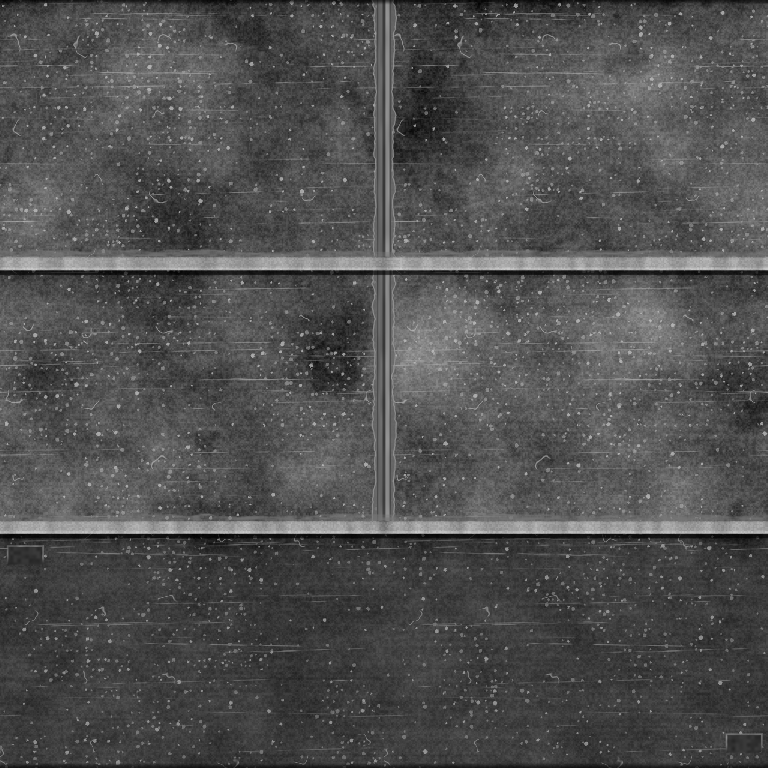
Give the GLSL for this texture, as a Shadertoy shader.

```glsl
// Scratched grey metal wall: four worn panels, raised rails and a dark lower plate.

float hash(vec2 p) {
    vec3 q = fract(p.xyx * 0.1031);
    q += dot(q, q.yzx + 33.33);
    return fract((q.x + q.y) * q.z);
}

float noise(vec2 p) {
    vec2 i = floor(p), f = fract(p);
    f = f * f * (3.0 - 2.0 * f);
    return mix(mix(hash(i), hash(i + vec2(1, 0)), f.x),
               mix(hash(i + vec2(0, 1)), hash(i + vec2(1, 1)), f.x), f.y);
}

float fbm(vec2 p) {
    float sum = 0.0, amp = 0.5;
    for (int i = 0; i < 6; i++) {
        sum += amp * noise(p);
        p = mat2(1.6, 1.2, -1.2, 1.6) * p + 17.3;
        amp *= 0.55;
    }
    return sum / 1.08;
}

float band(float x, float lo, float hi, float soft) {
    return smoothstep(lo - soft, lo + soft, x) * (1.0 - smoothstep(hi - soft, hi + soft, x));
}

float stroke(float d, float width) {
    return 1.0 - smoothstep(0.0, width, abs(d));
}

// Long, nearly level scratches; each panel column repeats them
float scratches(vec2 p, float seed, float px) {
    float sum = 0.0;
    for (int i = 0; i < 38; i++) {
        vec2 id = vec2(float(i) * 3.7 + 5.0, seed * 19.0 + 3.0);
        float len = mix(0.03, 0.25, pow(hash(id + 31.0), 1.5));
        float along = mod(p.x - 0.5 * hash(id), 0.5);
        float y = hash(id + 57.0) * 0.33 + along * 0.05 * (hash(id + 83.0) - 0.4);
        float worn = smoothstep(0.15, 0.7, noise(vec2(along * 70.0, id.x)));
        float ends = band(along, 0.008, len, 0.008);
        sum += stroke(p.y - y, max(0.0013, px)) * ends * worn * mix(0.2, 0.9, hash(id + 7.0));
    }
    return min(sum, 1.0);
}

// Chipped paint dots, one per cell
float specks(vec2 p, float cells, float chance, float px) {
    vec2 id = floor(p * cells);
    vec2 c = 0.25 + 0.5 * vec2(hash(id + 3.0), hash(id + 41.0));
    vec2 d = (fract(p * cells) - c) / cells;
    d += 0.0012 * (noise(p * 700.0) - 0.5);
    float r = mix(0.0005, 0.0022, pow(hash(id + 13.0), 3.0));
    return step(hash(id + 71.0), chance) * (1.0 - smoothstep(r, r + px, length(d)));
}

// Short curled scrapes
float curls(vec2 p, float px) {
    vec2 id = floor(p * 11.0);
    vec2 d = (fract(p * 11.0) - 0.35 - 0.3 * vec2(hash(id), hash(id + 9.0))) / 11.0;
    d += 0.009 * (vec2(noise(p * 130.0), noise(p * 130.0 + 50.0)) - 0.5);
    float turn = 6.28 * hash(id + 23.0);
    float arc = smoothstep(0.1, 0.5, cos(atan(d.y, d.x) - turn));
    float ring = stroke(length(d) - mix(0.006, 0.013, hash(id + 5.0)), max(0.0014, px));
    return ring * arc * step(hash(id + 61.0), 0.45);
}

// Broad stains: x, y, brightness shift
float stains(vec2 p) {
    const vec3 spots[14] = vec3[14](
        vec3(0.05, 0.74, 0.09), vec3(0.36, 0.91, -0.08), vec3(0.35, 0.79, -0.10), vec3(0.24, 0.72, -0.07),
        vec3(0.56, 0.86, -0.11), vec3(0.83, 0.87, 0.08), vec3(0.64, 0.75, 0.07), vec3(0.23, 0.60, -0.09),
        vec3(0.05, 0.50, -0.10), vec3(0.44, 0.54, -0.10), vec3(0.30, 0.57, 0.08), vec3(0.53, 0.52, 0.11),
        vec3(0.84, 0.59, 0.09), vec3(0.96, 0.49, -0.10));
    float sum = 0.0;
    for (int i = 0; i < 14; i++) {
        vec2 d = p - spots[i].xy;
        sum += spots[i].z * exp(-dot(d, d) * 280.0);
    }
    return sum;
}

// Recessed slot with a worn lip
float slot(float tone, vec2 p, vec2 centre, float px) {
    vec2 d = abs(p - centre) - vec2(0.023, 0.012);
    float dist = max(d.x, d.y);
    tone = mix(tone, 0.15 + 0.08 * noise(p * 200.0), 1.0 - smoothstep(-px, px, dist));
    float lip = stroke(dist, max(0.002, px)) * smoothstep(-0.012, 0.0, p.y - centre.y);
    return mix(tone, 0.56, lip * (0.4 + 0.6 * noise(p * 150.0)));
}

// Light horizontal rail with shadow below
float rail(float tone, vec2 p, float lo, float hi, float px) {
    float smear = band(p.y, hi, hi + 0.004 + 0.006 * noise(vec2(p.x * 45.0, hi)), 0.0015);
    tone = mix(tone, 0.46, smear * (0.3 + 0.6 * noise(p * vec2(90.0, 400.0))));
    tone *= 1.0 - 0.65 * band(p.y, lo - 0.006, lo, 0.001);
    float steel = 0.55 + 0.14 * noise(vec2(p.x * 90.0, p.y * 12.0)) + 0.08 * (hash(floor(p * 512.0)) - 0.5);
    steel += 0.10 * stroke(p.y - lo - 0.002, 0.003) - 0.12 * stroke(p.y - hi, 0.003);
    steel -= 0.13 * stroke(p.x - 0.5, 0.013);
    return mix(tone, steel, band(p.y, lo, hi, px * 0.5));
}

void mainImage(out vec4 fragColor, in vec2 fragCoord) {
    vec2 p = fragCoord / iResolution.xy;
    float px = 1.0 / iResolution.y;
    float upper = step(0.314, p.y);
    float row = upper + step(0.657, p.y);
    float floorY = row > 1.5 ? 0.667 : row > 0.5 ? 0.323 : 0.0;
    vec2 local = vec2(p.x, p.y - floorY);

    // Mottled metal and fine grain
    float cloud = fbm(p * 7.0 + 4.0) - 0.5;
    float grime = fbm(p * 24.0 + 30.0);
    float grain = noise(p * 260.0) + hash(floor(p * 512.0)) - 1.0;
    float tone = mix(0.235 + 0.08 * cloud, 0.335 + 0.30 * cloud + stains(p), upper);
    tone += (grime - 0.5) * mix(0.12, 0.22, upper) + grain * mix(0.055, 0.085, upper);
    tone -= 0.13 * upper * smoothstep(0.55, 0.75, grime) * smoothstep(0.1, -0.1, cloud);
    tone += 0.035 * (noise(p * vec2(7.0, 300.0)) - 0.5);

    // Shadowed panel edges with vertical drips
    float below = (row > 1.5 ? 1.0 : row > 0.5 ? 0.647 : 0.305) - p.y;
    tone -= 0.10 * exp(-below * 60.0) * (0.5 + noise(vec2(p.x * 80.0, row)));

    // Surface wear
    float cluster = smoothstep(0.25, 0.75, noise(p * 13.0 + 8.0));
    float wear = 0.6 * scratches(local, row, px);
    wear = max(wear, 0.8 * specks(p, 75.0, 0.08 + 0.22 * cluster, px));
    wear = max(wear, 0.5 * specks(p + 0.37, 150.0, 0.04 + 0.16 * cluster, px));
    wear = max(wear, 0.65 * curls(vec2(mod(p.x, 0.5), p.y) + 0.02, px));
    tone = mix(tone, 0.78, wear * mix(0.75, 0.9, upper));

    // Vertical post: ragged paint margin, dark groove, bright right face
    float side = p.x - 0.5;
    float margin = 0.0095 + 0.005 * noise(vec2(p.y * 65.0, step(0.0, side) * 9.0))
                 + 0.002 * noise(vec2(p.y * 260.0, side * 20.0));
    float paint = 1.0 - smoothstep(margin - px, margin + px, abs(side));
    tone = mix(tone, 0.42, paint * upper * 0.8);
    tone = mix(tone, 0.62, upper * 0.75 * stroke(abs(side) - margin, max(0.0015, px)));
    float post = 0.41 - 0.17 * band(side, -0.002, 0.0015, 0.001) + 0.14 * band(side, 0.002, 0.007, 0.001);
    post += 0.07 * (noise(p * vec2(300.0, 40.0)) - 0.5) - 0.12 * stroke(abs(side) - 0.0085, 0.002);
    tone = mix(tone, post, upper * band(side, -0.009, 0.009, px * 0.5));

    // Rails, slots and dark outer border
    tone = rail(tone, p, 0.648, 0.666, px);
    tone = rail(tone, p, 0.305, 0.322, px);
    tone = slot(tone, p, vec2(0.033, 0.277), px);
    tone = slot(tone, p, vec2(0.969, 0.032), px);
    tone *= 1.0 - 0.6 * smoothstep(0.993, 1.0, p.y) - 0.6 * smoothstep(0.008, 0.0, p.y);

    fragColor = vec4(vec3(clamp(tone, 0.0, 1.0)), 1.0);
}
```
